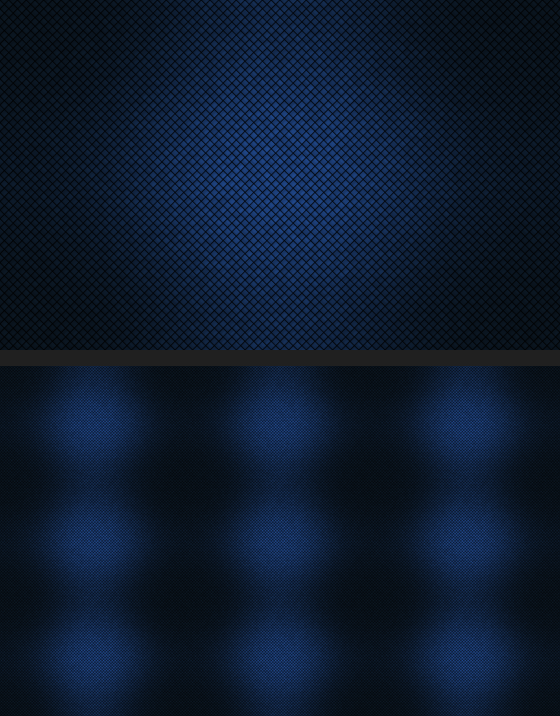
Top, the tile; bottom, the same tile 3 across and 3 down.
Give the GLSL for this pattern, as a WebGL 1 fragment shader.

```glsl
precision highp float;
// Dark blue basket weave of small diamonds, lit by a broad central glow.
// Diagonal strands come from rotated cell coordinates, with a checker choosing
// the upper strand; glow and random wear both wrap at the canvas edges.

uniform vec2 u_resolution;

#define REPEATS vec2(64.0, 40.0)
#define GAP_HALF_WIDTH 0.09
#define SIDE_GAP_LIGHT 0.30
#define END_GAP_LIGHT 0.44
#define EDGE_COLOR vec3(0.037, 0.076, 0.112)
#define GLOW_COLOR vec3(0.114, 0.255, 0.495)
#define GLOW_FALLOFF vec2(1.6, 0.75)
#define TILE_WEAR 0.14
#define FIBRE_WEAR 0.10
#define HIGHLIGHT 0.12

const float PI = 3.14159265;

float hash(vec2 p) {
    return fract(sin(dot(p, vec2(127.1, 311.7))) * 43758.5453);
}

// Coverage of the dark gap around a strand, from the distance to its edge.
float gapMask(float edgeDistance, float blur) {
    return 1.0 - smoothstep(GAP_HALF_WIDTH - blur, GAP_HALF_WIDTH + blur, edgeDistance);
}

// Periodic glow with a flat top and zero slope at every canvas edge.
float centreGlow(vec2 uv) {
    vec2 offset = sin(PI * (uv - 0.5));
    float spread = dot(GLOW_FALLOFF, offset * offset);
    return exp(-0.5 * spread * (1.0 + spread));
}

// Brightness of the woven surface; p counts diamonds across and down.
float weave(vec2 p, float blur) {
    vec2 diagonal = vec2(p.x + p.y, p.x - p.y);
    vec2 cell = floor(diagonal);
    vec2 local = diagonal - cell;

    // Wrapped diamond centre, in half steps, identifies each tile.
    vec2 id = mod(vec2(cell.x + cell.y + 1.0, cell.x - cell.y), 2.0 * REPEATS);
    float over = mod(cell.x + cell.y, 2.0);
    float along = mix(local.x, local.y, over);
    float across = mix(local.y, local.x, over);

    // Rounded strand that dips beneath its neighbours at both ends.
    float light = 0.90 + 0.12 * sin(PI * across) * sin(PI * along);
    light += HIGHLIGHT * (smoothstep(0.35, 0.8, across) - 0.5);

    // Uneven tiles and fine fibres.
    float fibre = floor(across * 4.0);
    light *= 1.0 + TILE_WEAR * (hash(id) - 0.5);
    light *= 1.0 + FIBRE_WEAR * (hash(id + vec2(fibre * 7.3, 19.7)) - 0.5);

    // Gaps are deep beside the upper strand and shallow where it dips.
    float sideGap = gapMask(min(across, 1.0 - across), blur);
    float endGap = gapMask(min(along, 1.0 - along), blur);
    light *= mix(1.0, SIDE_GAP_LIGHT, sideGap);
    light *= mix(1.0, END_GAP_LIGHT, endGap);
    return light;
}

void main() {
    vec2 uv = gl_FragCoord.xy / u_resolution;
    vec2 pixel = REPEATS / u_resolution;
    float blur = 0.5 * length(pixel);

    vec3 color = mix(EDGE_COLOR, GLOW_COLOR, centreGlow(uv));
    color *= weave(uv * REPEATS, blur);
    gl_FragColor = vec4(color, 1.0);
}
```
